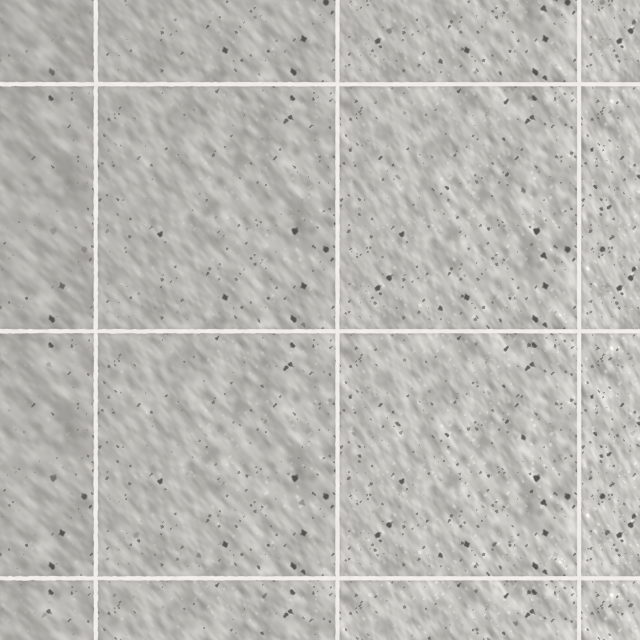
Reproduce this texture procedurally as a WebGL 1 fragment shader.

```glsl
precision highp float;
// Grey speckled stone tiles with slanted grain and thin pale grout lines.
uniform vec2 u_resolution;

float hash(vec2 p) {
  return fract(sin(dot(p, vec2(127.1, 311.7))) * 43758.5);
}

float valueNoise(vec2 p) {
  vec2 cell = floor(p);
  vec2 f = fract(p);
  f = f * f * (3.0 - 2.0 * f);
  return mix(mix(hash(cell), hash(cell + vec2(1.0, 0.0)), f.x),
             mix(hash(cell + vec2(0.0, 1.0)), hash(cell + 1.0), f.x), f.y);
}

// Scattered cellular chips, gathered in loose clusters; share sets how many appear
float chips(vec2 p, float share, float seed) {
  p += 0.07 * sin(p.yx * 5.3 + seed) + 0.04 * sin(p.yx * 11.7);
  vec2 home = floor(p);
  float ink = 0.0;
  for (int j = -1; j <= 1; j++) {
    for (int i = -1; i <= 1; i++) {
      vec2 cell = home + vec2(float(i), float(j));
      vec2 key = cell + seed;
      vec2 center = cell + 0.15 + 0.7 * vec2(hash(key + 3.7), hash(key + 9.2));
      float size = hash(key + 17.3);
      float radius = 0.17 + 0.24 * size * size;
      float cluster = 0.3 + 1.4 * valueNoise(key * 0.22);
      float present = clamp((share * cluster - hash(key)) * 30.0, 0.0, 1.0);
      float dist = length(p - center);
      float spot = 1.0 - smoothstep(radius * 0.45, radius * 1.15, dist);
      ink = max(ink, spot * present * (0.5 + 0.5 * size));
    }
  }
  return ink;
}

// Stretched noise running down to the right, steeper and finer in columns to the right
float grain(vec2 p, float column) {
  float angle = 0.85 + 0.12 * column;
  vec2 along = vec2(cos(angle), -sin(angle));
  vec2 q = vec2(dot(p, along), dot(p, vec2(-along.y, along.x)));
  q *= 1.0 + 0.12 * column;
  return 0.55 * valueNoise(q * vec2(16.0, 38.0) + 40.0)
       + 0.3 * valueNoise(q * vec2(35.0, 76.0) + 90.0)
       + 0.15 * valueNoise(q * 9.0 + 20.0) - 0.5;
}

void main() {
  vec2 uv = gl_FragCoord.xy / u_resolution;
  vec2 pitch = vec2(0.3776, 0.386);
  vec2 grid = (uv - vec2(0.1497, 0.0964)) / pitch;
  vec2 tile = floor(grid);
  vec2 local = fract(grid);

  // Stone: brighter and crisper toward the lower right
  float crisp = clamp(0.35 + 0.75 * uv.x + 0.25 * (0.5 - uv.y), 0.25, 1.2);
  float tone = 0.725 + 0.075 * (uv.x - 0.5) - 0.025 * (uv.y - 0.5);
  tone += grain(local, tile.x) * (0.2 + 0.16 * crisp);

  // Pale flecks, faint fine chips and large dark chips at the same places in each tile
  tone += 0.09 * crisp * chips(local * 40.0, 0.17 * crisp, 61.0);
  float fine = chips(local * 46.0, 0.13 * crisp, 23.0);
  float large = chips(local * 25.0, 0.15 * crisp, 5.0);
  vec3 stone = vec3(tone + 0.006, tone, tone - 0.018);
  stone = mix(stone, vec3(0.39, 0.38, 0.36), 0.7 * fine);
  stone = mix(stone, vec3(0.27, 0.27, 0.26), 0.9 * large);

  // Grout: slightly ragged edges with a faint shadow
  vec2 edge = min(local, 1.0 - local) * pitch;
  float dist = min(edge.x, edge.y);
  dist += 0.0012 * (valueNoise(uv * 190.0) - 0.5) * (1.3 - uv.x);
  float blur = max(0.0013, 0.8 / min(u_resolution.x, u_resolution.y));
  float line = 1.0 - smoothstep(0.0033 - blur, 0.0033 + blur, dist);
  stone *= 1.0 - 0.05 * (1.0 - smoothstep(0.003, 0.009, dist));
  vec3 grout = vec3(0.94, 0.93, 0.92) + 0.03 * (valueNoise(uv * 110.0) - 0.5);

  gl_FragColor = vec4(mix(stone, grout, line), 1.0);
}
```
